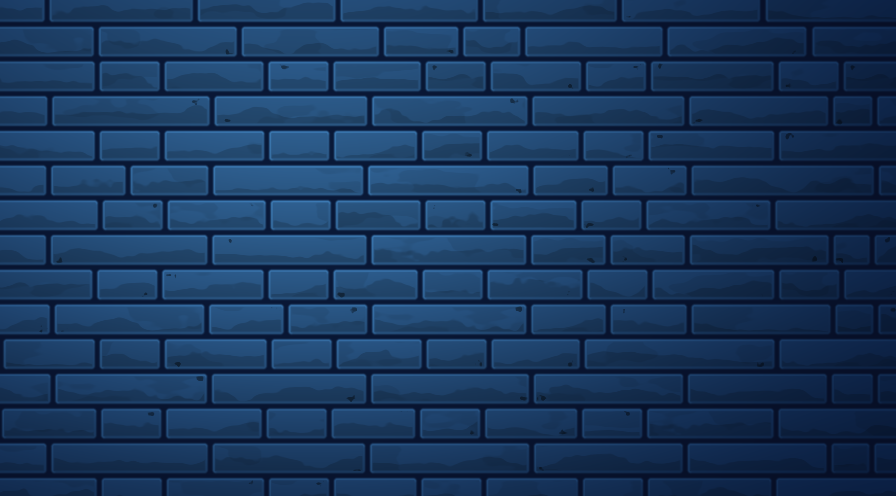
Write a Shadertoy shader that draws this texture.

```glsl
// Dark blue brick wall with uneven bond, worn faces, lit rims and a soft vignette.

const float COURSE = 0.07;         // height of one course
const float FIRST_BED = 0.041;     // height of the lowest full bed joint
const float HALF_GAP = 0.0055;     // half the mortar width
const float CORNER = 0.006;

const vec3 MORTAR_DARK = vec3(0.025, 0.055, 0.145);
const vec3 MORTAR_LIT = vec3(0.035, 0.095, 0.215);
const vec3 FACE_DARK = vec3(0.040, 0.115, 0.245);
const vec3 FACE_LIT = vec3(0.170, 0.350, 0.530);
const vec3 RIM_TINT = vec3(0.060, 0.115, 0.150);

float hash(vec2 p) {
    return fract(sin(dot(p, vec2(127.1, 311.7))) * 4375.85);
}

float noise(vec2 p) {
    vec2 i = floor(p), f = fract(p);
    f = f * f * (3.0 - 2.0 * f);
    return mix(mix(hash(i), hash(i + vec2(1, 0)), f.x),
               mix(hash(i + vec2(0, 1)), hash(i + vec2(1, 1)), f.x), f.y);
}

float fbm(vec2 p) {
    return 0.65 * noise(p) + 0.25 * noise(p * 2.3 + 7.0) + 0.1 * noise(p * 5.1 + 3.0);
}

float boxDistance(vec2 p, vec2 halfSize, float radius) {
    vec2 q = abs(p) - halfSize + radius;
    return length(max(q, 0.0)) + min(max(q.x, q.y), 0.0) - radius;
}

// Position of joint i in a course; z of the result tells whether a half joint follows.
vec3 jointPair(float i, float row) {
    float chance = hash(vec2(i + 3.0, row + 17.0));
    float shift = (hash(vec2(row + 5.0, i + 9.0)) - 0.5) * 0.014;
    bool paired = mod(row, 2.0) > 0.5 && row < 12.0;
    if (paired) {
        float x = 0.197 + 0.331 * i + 0.011 * i * cos(2.1 * (i - 4.0)) + shift;
        bool inner = i > -0.5 && i < 3.5;
        return vec3(x, x + 0.131, step(inner ? 0.14 : 0.8, chance));
    }
    // Long bricks, slightly shorter in the top courses
    bool upper = row > 11.5;
    float start = row == 12.0 ? 0.195 : 0.101;
    float x = start + (upper ? 0.288 : 0.3216) * i + shift;
    x += upper ? 0.0 : 0.055 * step(4.5, i);
    return vec3(x, x + (i == 4.0 ? 0.29 : 0.16), step(i == 4.0 ? 0.5 : 0.9, chance));
}

// Nearest joints to the left and right of x
vec2 brickSpan(float x, float row) {
    vec2 span = vec2(-0.3, 2.2);
    for (int k = -1; k < 7; k++) {
        vec3 pair = jointPair(float(k), row);
        for (int j = 0; j < 2; j++) {
            float joint = j == 0 ? pair.x : pair.y;
            if (j == 1 && pair.z < 0.5) continue;
            if (joint <= x) span.x = max(span.x, joint);
            else span.y = min(span.y, joint);
        }
    }
    return span;
}

// Small ragged chip near one upper or lower corner
float chipMask(vec2 p, vec2 halfSize, float seed, float px) {
    vec2 side = sign(vec2(hash(vec2(seed, 1.0)), hash(vec2(seed, 2.0))) - 0.5);
    vec2 centre = side * (halfSize - vec2(0.012 + 0.02 * hash(vec2(seed, 3.0)), 0.010));
    float radius = 0.009 * step(0.45, hash(vec2(seed, 4.0)));
    float d = length((p - centre) * vec2(0.8, 1.2)) + 0.012 * noise(p * 160.0 + seed) - radius;
    return 1.0 - smoothstep(-px, px, d);
}

void mainImage(out vec4 fragColor, in vec2 fragCoord) {
    vec2 uv = fragCoord / iResolution.y;
    float px = 1.0 / iResolution.y;

    // Brick under this point
    float row = floor((uv.y - FIRST_BED) / COURSE);
    vec2 span = brickSpan(uv.x, row);
    vec2 centre = vec2(0.5 * (span.x + span.y), FIRST_BED + (row + 0.5) * COURSE);
    vec2 halfSize = 0.5 * vec2(span.y - span.x, COURSE) - HALF_GAP;
    vec2 p = uv - centre;
    float d = boxDistance(p, halfSize, CORNER);
    float seed = floor(hash(vec2(floor(span.x * 200.0), row)) * 90.0);

    // Broad light, left of centre and above the middle
    float light = 1.0 - smoothstep(0.0, 1.12, length((uv - vec2(0.62, 0.63)) * vec2(0.75, 1.0)));

    // Face with wavy worn areas along its lower part
    vec3 face = mix(FACE_DARK, FACE_LIT, light);
    face *= 0.97 + 0.07 * hash(vec2(seed, row)) + 0.06 * p.y / halfSize.y;
    float height = 0.5 + 0.5 * p.y / halfSize.y;
    float inset = 1.0 - smoothstep(-px, px, d + 0.005);
    float wear = fbm(p * vec2(14.0, 22.0) + seed * 3.7) * 0.95 - height - 0.1;
    float haze = fbm(p * vec2(8.0, 20.0) + seed * 5.3 + 40.0) - 0.62;
    face *= 1.0 - 0.16 * inset * smoothstep(-0.03, 0.03, wear);
    face *= 1.0 - 0.07 * inset * smoothstep(-0.02, 0.02, haze);
    face *= 1.0 - 0.42 * chipMask(p, halfSize, seed, px);

    // Bevel rim, strongest along the top and left
    float rim = smoothstep(-0.005, -0.002, d);
    float lit = smoothstep(-0.004, 0.004, max(p.y - halfSize.y, -p.x - halfSize.x) + 0.006);
    face += RIM_TINT * rim * mix(0.15, 0.9, lit) * (0.3 + 0.7 * light);

    vec3 mortar = mix(MORTAR_DARK, MORTAR_LIT, light);
    mortar = mix(mortar, face, 0.3 * (1.0 - smoothstep(0.0, 0.004, d)));
    fragColor = vec4(mix(face, mortar, smoothstep(-px, px, d)), 1.0);
}
```
